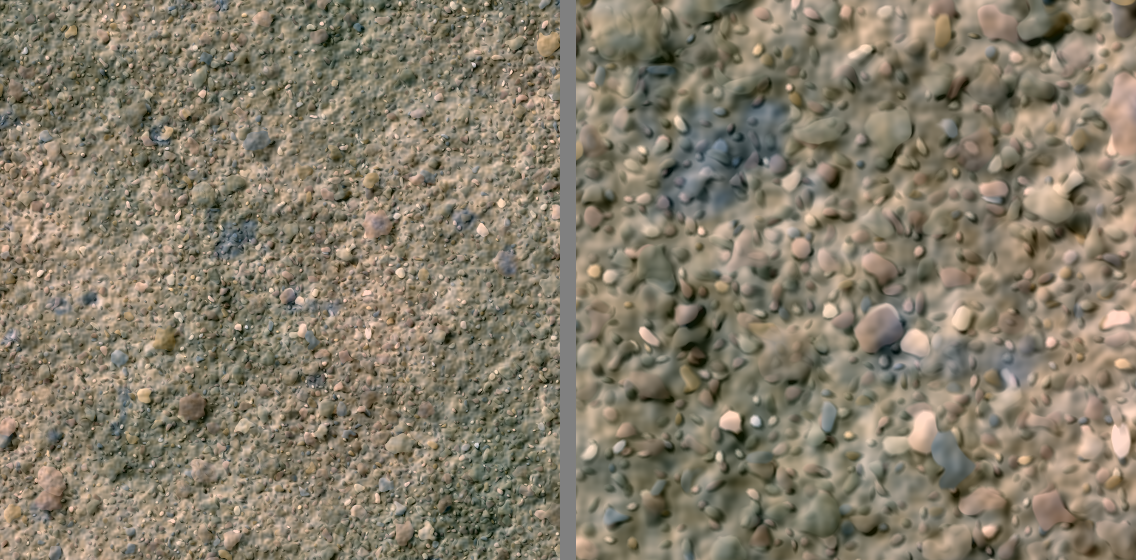
Left: the whole. Right: its middle third, enlarged.
This texture is drawn by a Shadertoy shader. Its source:

```glsl
// Dry stony soil lit from the upper left: a crumbly noise relief strewn with
// four sizes of irregular pebbles, each with a lit side and a thrown shadow.
// Tone is gathered first, then turned into colour by a ramp plus mineral tints.

const vec2 TO_LIGHT = vec2(-0.74, 0.67);
const int PEBBLE_SIZES = 4;

struct Ground {
    float tone;
    vec3 tint;
};

// Integer hash: three values in 0..1 per cell and seed
vec3 hash3(ivec2 cell, int seed) {
    uvec3 v = uvec3(ivec3(cell + 4096, seed + 17));
    v = v * 1664525u + 1013904223u;
    v.x += v.y * v.z; v.y += v.z * v.x; v.z += v.x * v.y;
    v ^= v >> 16u;
    v.x += v.y * v.z; v.y += v.z * v.x; v.z += v.x * v.y;
    return vec3(v >> 8u) / 16777216.0;
}

float noise(vec2 p, int seed) {
    ivec2 i = ivec2(floor(p));
    vec2 f = fract(p);
    f = f * f * (3.0 - 2.0 * f);
    float bottom = mix(hash3(i, seed).x, hash3(i + ivec2(1, 0), seed).x, f.x);
    float top = mix(hash3(i + ivec2(0, 1), seed).x, hash3(i + ivec2(1, 1), seed).x, f.x);
    return mix(bottom, top, f.y);
}

float fbm(vec2 p, int seed) {
    float sum = 0.0, weight = 0.57;
    for (int i = 0; i < 3; i++) {
        sum += weight * noise(p, seed + i);
        p = p * 2.03 + 7.3;
        weight *= 0.5;
    }
    return sum;
}

// Slope of the crumbly soil towards the light
float reliefShade(vec2 p) {
    vec2 ahead = p + TO_LIGHT * 0.0045;
    return fbm(p * 48.0, 40) - fbm(ahead * 48.0, 40);
}

vec3 mineralTint(float pick) {
    vec3 pink = vec3(0.045, -0.008, 0.005);
    vec3 ochre = vec3(0.06, 0.01, -0.06);
    vec3 slate = vec3(-0.06, -0.005, 0.065);
    vec3 tint = mix(vec3(-0.01, 0.006, 0.0), pink, smoothstep(0.3, 0.8, pick));
    tint = mix(ochre, tint, smoothstep(0.05, 0.09, pick));
    return mix(tint, slate, smoothstep(0.91, 0.95, pick));
}

// Signed distance to a rounded, blocky stone
float stoneDistance(vec2 p, float radius, float angle, float stretch) {
    float c = cos(angle), s = sin(angle);
    vec2 q = abs(mat2(c, s, -s, c) * p) * vec2(1.0, stretch);
    float blocky = max(max(q.x, q.y), 0.72 * (q.x + q.y));
    return mix(length(q), blocky, 0.6) - radius;
}

// Lays one size of pebble over the ground
Ground scatterPebbles(Ground g, vec2 p, float cells, float density, float softness,
                      float relief, int seed) {
    ivec2 home = ivec2(floor(p * cells));
    float glint = 0.32 * smoothstep(10.0, 50.0, cells);
    for (int y = -1; y <= 1; y++)
    for (int x = -1; x <= 1; x++) {
        ivec2 cell = home + ivec2(x, y);
        vec3 place = hash3(cell, seed);
        vec3 shape = hash3(cell, seed + 1);
        vec3 look = hash3(cell, seed + 2);
        vec2 centre = (vec2(cell) + 0.2 + 0.6 * place.xy) / cells;
        float crowding = mix(0.4, 1.6, noise(centre * 6.0, 70));
        if (place.z > density * crowding) continue;

        float radius = mix(0.2, 0.43, shape.x * shape.x) / cells;
        float angle = 6.2832 * shape.y;
        float stretch = mix(1.0, 1.6, shape.z);
        vec2 offset = p - centre;
        vec2 shadowOffset = offset + TO_LIGHT * radius * 0.55;
        float body = stoneDistance(offset, radius, angle, stretch);
        float thrown = stoneDistance(shadowOffset, radius, angle, stretch);
        float shadow = 1.0 - smoothstep(-0.35 * radius, 0.25 * radius + softness, thrown);
        float cover = 1.0 - smoothstep(-softness, softness, body);

        float lit = dot(offset / radius, TO_LIGHT);
        float tone = 0.44 + 0.16 * look.x + glint * pow(look.x, 7.0);
        tone += 0.19 * lit + 0.6 * relief;
        g.tone -= 0.27 * shadow * mix(0.5, 1.0, look.z);
        cover *= mix(0.6, 1.0, look.z);
        g.tone = mix(g.tone, tone, cover);
        g.tint = mix(g.tint, mineralTint(look.y), cover);
    }
    return g;
}

vec3 soilRamp(float tone) {
    vec3 shade = vec3(0.26, 0.26, 0.19);
    vec3 earth = vec3(0.51, 0.49, 0.42);
    vec3 sunlit = vec3(0.88, 0.78, 0.69);
    float low = clamp((tone - 0.25) / 0.24, -0.8, 1.0);
    float high = clamp((tone - 0.49) / 0.30, 0.0, 1.3);
    return mix(shade, earth, low) + (sunlit - earth) * high;
}

void mainImage(out vec4 fragColor, in vec2 fragCoord) {
    float size = min(iResolution.x, iResolution.y);
    vec2 p = fragCoord / size;
    float softness = max(0.0016, 0.8 / size);
    float relief = reliefShade(p);

    // Bare soil with warm drifts, pale clods, slate spots and coloured specks
    float warmth = fbm(p * 4.5, 10) - 0.5 + 0.12 * (1.0 - 2.0 * abs(p.y - 0.5));
    float clods = fbm(p * 15.0, 60) - 0.5;
    float slate = smoothstep(0.7, 0.82, fbm(p * 13.0, 20));
    float speck = noise(p * 95.0, 30) - 0.5;
    float soil = 0.525 + 0.14 * warmth + 0.2 * clods - 0.06 * slate + 1.05 * relief;
    Ground g = Ground(soil, vec3(0.0));

    // Pebbles from fine grit to stones, outlines roughened by a small warp
    vec2 warp = vec2(noise(p * 85.0, 50), noise(p * 85.0, 51)) - 0.5;
    float cells = 92.0, density = 0.7;
    for (int i = 0; i < PEBBLE_SIZES; i++) {
        vec2 rough = p + warp * min(0.5 / cells, 0.012);
        g = scatterPebbles(g, rough, cells, density, softness, relief, 100 + 10 * i);
        cells /= 1.8;
        density *= 0.7;
    }

    vec3 color = soilRamp(g.tone + 0.07 * warmth + 0.12 * clods) + g.tint;
    color += warmth * vec3(0.1, 0.0, -0.01) + speck * vec3(0.05, 0.0, -0.06);
    color += slate * vec3(-0.07, -0.02, 0.06);
    fragColor = vec4(clamp(color, 0.0, 1.0), 1.0);
}
```
